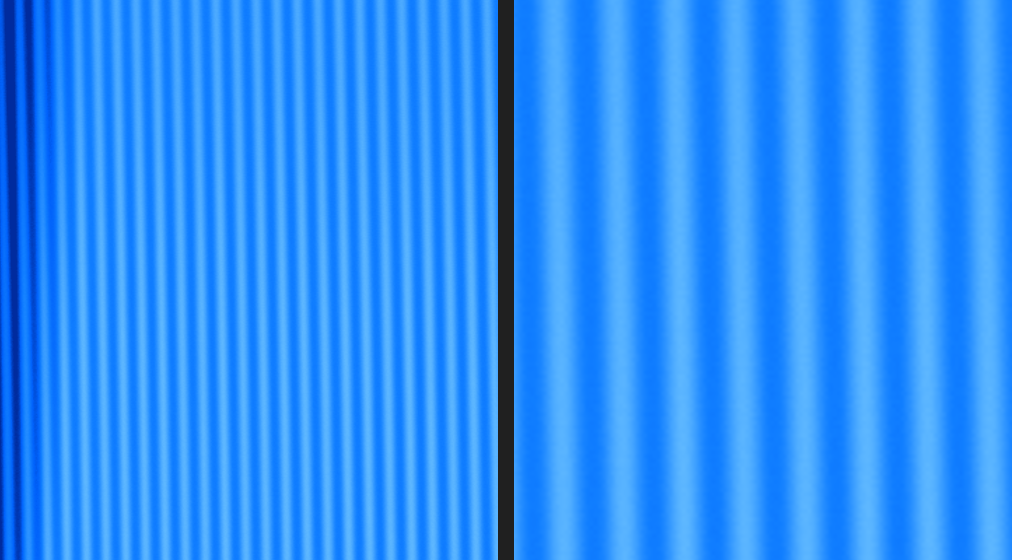
Left, the full canvas; right, a detail of the centre.
Reproduce this pattern procedurally as a Shadertoy shader.

```glsl
// Softly lit vertical blue pleats: a cosine profile whose spacing widens to
// the right and which leans a little with height. A tone ramp colours it,
// a shadow falls over the left edge, and fine grain roughens the surface.

#define PLEATS 26.0          // pleats per canvas width at the left edge
#define WIDENING 1.5         // how much the spacing grows to the right
#define PHASE 0.014          // pleat offset, in pleats
#define LEAN 0.019           // sideways drift from top to bottom
#define SHADOW_TOP 0.20      // shadow width at the top
#define SHADOW_BOTTOM 0.13   // shadow width at the bottom
#define SHADOW_DEPTH 0.64    // tone removed by the shadow
#define VARIATION 0.05       // brightness change between pleats
#define GRAIN 0.035          // strength of the surface grain
#define GRAIN_CELLS 400.0    // grain cells per canvas height

float hash(vec2 p) {
    return fract(sin(dot(p, vec2(127.1, 311.7))) * 43758.5453);
}

float valueNoise(vec2 p) {
    vec2 cell = floor(p);
    vec2 f = fract(p);
    f = f * f * (3.0 - 2.0 * f);
    float low = mix(hash(cell), hash(cell + vec2(1.0, 0.0)), f.x);
    float high = mix(hash(cell + vec2(0.0, 1.0)), hash(cell + 1.0), f.x);
    return mix(low, high, f.y);
}

// Continuous pleat number; whole numbers lie on the bright crests.
float pleatCoord(vec2 uv) {
    float down = 1.0 - uv.y;
    float drift = LEAN * (1.0 + 0.15 * uv.x) * down * (1.2 - 0.2 * down);
    float x = uv.x - drift;
    return PLEATS * x - WIDENING * x * x + PHASE;
}

// Navy shadow through saturated blue to pale crest.
vec3 toneColor(float tone) {
    vec3 navy = vec3(0.00, 0.17, 0.62);
    vec3 deep = vec3(0.00, 0.38, 0.98);
    vec3 blue = vec3(0.065, 0.495, 1.00);
    vec3 pale = vec3(0.37, 0.72, 1.00);
    vec3 color = mix(navy, deep, clamp(tone / 0.25, 0.0, 1.0));
    color = mix(color, blue, clamp((tone - 0.25) / 0.25, 0.0, 1.0));
    return mix(color, pale, clamp((tone - 0.5) / 0.5, 0.0, 1.0));
}

void mainImage(out vec4 fragColor, in vec2 fragCoord) {
    vec2 uv = fragCoord / iResolution.xy;
    float pleat = pleatCoord(uv);

    // Rounded crest, with a slightly wider valley
    float crest = pow(0.5 + 0.5 * cos(6.28318 * pleat), 1.15);
    float gain = mix(1.0, 0.78, smoothstep(0.35, 1.0, uv.y));
    gain += VARIATION * (hash(vec2(floor(pleat + 0.5), 3.0)) - 0.5);
    float tone = 0.48 + 0.5 * crest * gain;

    // Shadow along the left edge, wider at the top
    float reach = mix(SHADOW_BOTTOM, SHADOW_TOP, uv.y);
    float shadow = 1.0 - smoothstep(0.0, reach, uv.x);
    tone -= SHADOW_DEPTH * shadow * mix(0.8, 1.0, uv.y);

    // Fine grain
    vec2 surface = uv * vec2(iResolution.x / iResolution.y, 1.0);
    tone += GRAIN * (valueNoise(surface * GRAIN_CELLS) - 0.5);

    fragColor = vec4(toneColor(tone), 1.0);
}
```
